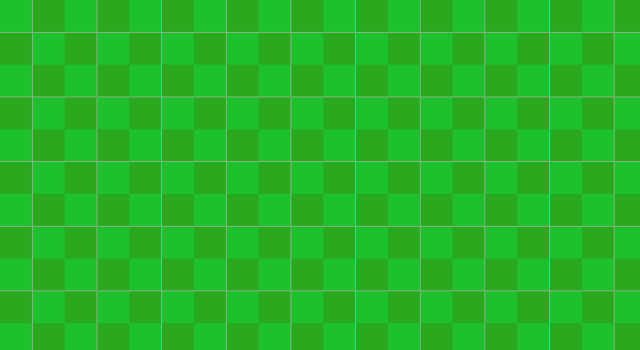
Reproduce this pattern procedurally as a WebGL 1 fragment shader.

```glsl
precision highp float;

uniform vec2 u_resolution;

#define CELLS_ACROSS 19.8
#define LINE_WIDTH 0.022
#define LIGHT_GREEN vec3(0.113, 0.753, 0.178)
#define DARK_GREEN vec3(0.163, 0.663, 0.118)
#define LINE_GREY vec3(0.68, 0.70, 0.67)

// Square wave of period 2, +1 on even cells and -1 on odd ones, edges one pixel wide
vec2 alternate(vec2 p, float pixel) {
  vec2 toEdge = 0.5 - abs(fract(p) - 0.5);
  vec2 side = 1.0 - 2.0 * mod(floor(p), 2.0);
  return side * clamp(2.0 * toEdge / pixel, 0.0, 1.0);
}

// Share of the pixel covered by thin lines at odd cell borders
vec2 lineCoverage(vec2 p, float pixel) {
  vec2 d = abs(mod(p, 2.0) - 1.0);
  float halfLine = 0.5 * LINE_WIDTH;
  vec2 high = min(d + 0.5 * pixel, vec2(halfLine));
  vec2 low = max(d - 0.5 * pixel, vec2(-halfLine));
  return clamp((high - low) / pixel, 0.0, 1.0);
}

void main() {
  // Square cells counted from the upper left corner
  float pixel = CELLS_ACROSS / u_resolution.x;
  vec2 p = vec2(gl_FragCoord.x, u_resolution.y - gl_FragCoord.y) * pixel;

  // Checkerboard
  vec2 wave = alternate(p, pixel);
  vec3 color = mix(DARK_GREEN, LIGHT_GREEN, 0.5 + 0.5 * wave.x * wave.y);

  // Grid around every block of two by two cells
  vec2 line = lineCoverage(p, pixel);
  color = mix(color, LINE_GREY, max(line.x, line.y));

  gl_FragColor = vec4(color, 1.0);
}
```
